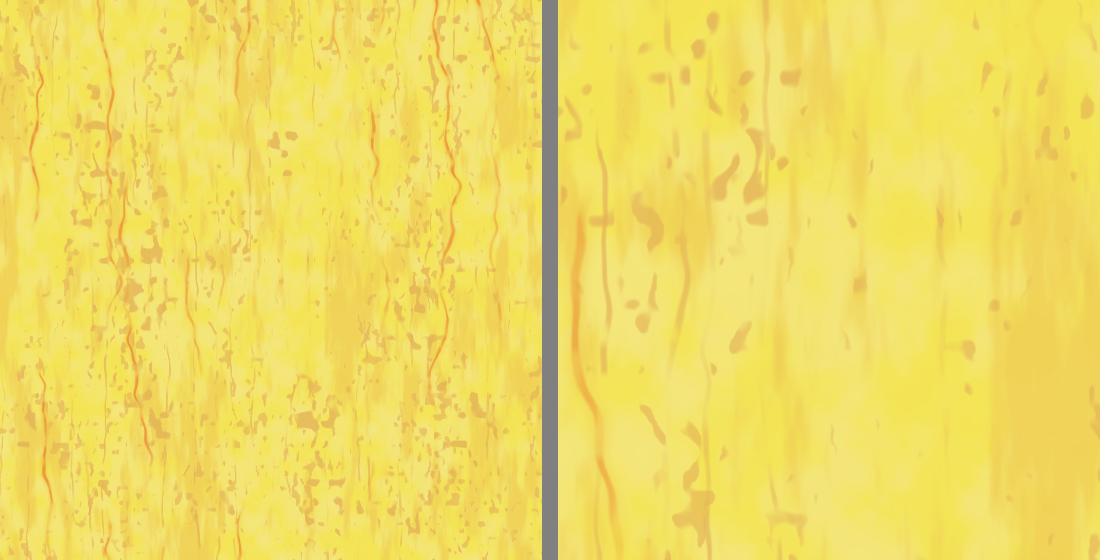
Left: the whole. Right: its middle third, enlarged.
Reproduce this texture procedurally as a WebGL 1 fragment shader.

```glsl
precision highp float;
// Yellow stained surface with wandering vertical orange veins and small flecks.

uniform vec2 u_resolution;

const vec3 CLEAR_YELLOW = vec3(0.955, 0.895, 0.335);
const vec3 PALE_YELLOW  = vec3(0.955, 0.900, 0.475);
const vec3 AMBER        = vec3(0.940, 0.820, 0.335);
const vec3 FLECK_TAN    = vec3(0.890, 0.690, 0.340);
const vec3 VEIN_ORANGE  = vec3(0.925, 0.580, 0.210);

const vec2 MOTTLE_SCALE = vec2(38.0, 30.0);
const vec2 STREAK_SCALE = vec2(58.0, 13.0);
const vec2 CLOUD_SCALE  = vec2(11.0, 4.5);
const vec2 FLECK_SCALE  = vec2(105.0, 58.0);
const float LONG_SPACING = 0.105;
const float LONG_WIDTH   = 0.0045;
const float FINE_SPACING = 0.036;
const float FINE_WIDTH   = 0.0030;

float hash(vec2 p) {
  vec3 q = fract(p.xyx * 0.1031);
  q += dot(q, q.yzx + 33.33);
  return fract((q.x + q.y) * q.z);
}

float noise(vec2 p) {
  vec2 cell = floor(p);
  vec2 f = fract(p);
  f = f * f * (3.0 - 2.0 * f);
  float low = mix(hash(cell), hash(cell + vec2(1.0, 0.0)), f.x);
  float high = mix(hash(cell + vec2(0.0, 1.0)), hash(cell + 1.0), f.x);
  return mix(low, high, f.y);
}

float fbm(vec2 p) {
  float sum = 0.0;
  float gain = 0.533;
  for (int i = 0; i < 4; i++) {
    sum += gain * noise(p);
    p = p * 2.03 + vec2(17.3, 41.7);
    gain *= 0.5;
  }
  return sum;
}

// Broken vertical lines, one per column, that wander sideways with height.
float veins(vec2 p, float spacing, float width, float seed) {
  float ink = 0.0;
  float column = floor(p.x / spacing);
  for (int i = -1; i <= 1; i++) {
    float id = column + float(i);
    float track = id * 7.0 + seed;
    float sway = fbm(vec2(track + 0.5, p.y * 6.0 + seed)) - 0.5;
    float jitter = noise(vec2(track + 3.5, p.y * 48.0)) - 0.5;
    float centre = (id + 0.2 + 0.6 * hash(vec2(track, seed))) * spacing
                 + sway * spacing * 0.9 + jitter * 0.006;
    float present = smoothstep(0.46, 0.66, fbm(vec2(track + 1.5, p.y * 4.2)));
    float girth = width * (0.45 + 0.8 * noise(vec2(track + 2.5, p.y * 34.0)));
    float line = 1.0 - smoothstep(girth * 0.25, girth, abs(p.x - centre));
    ink = max(ink, line * present);
  }
  return ink;
}

// Small upright specks, gathered in patches.
float flecks(vec2 p, float seed) {
  vec2 bend = vec2(fbm(p * 26.0 + seed) - 0.5, 0.0) * 0.03;
  float grain = noise((p + bend) * FLECK_SCALE + seed);
  float patches = fbm(p * vec2(13.0, 6.0) + seed * 1.7);
  float cutoff = mix(1.02, 0.62, smoothstep(0.30, 0.75, patches));
  return smoothstep(cutoff, cutoff + 0.16, grain);
}

void main() {
  vec2 p = gl_FragCoord.xy / u_resolution.y;

  // Mottled ground
  float mottle = 0.7 * fbm(p * MOTTLE_SCALE) + 0.3 * fbm(p * CLOUD_SCALE + 61.0);
  vec3 colour = mix(CLEAR_YELLOW, PALE_YELLOW, smoothstep(0.32, 0.68, mottle));

  // Soft amber streaks
  float streak = 0.6 * fbm(p * STREAK_SCALE + 9.0) + 0.4 * fbm(p * CLOUD_SCALE + 23.0);
  colour = mix(colour, AMBER, 0.9 * smoothstep(0.47, 0.66, streak));

  // Flecks in two overlapping scatters
  float speck = max(flecks(p, 5.0), 0.8 * flecks(p * 1.35, 83.0));
  colour = mix(colour, FLECK_TAN, 0.75 * speck);

  // Faint fine veins and strong long ones, both roughened
  float rough = smoothstep(0.22, 0.60, noise(p * vec2(120.0, 62.0) + 131.0));
  float fine = veins(p, FINE_SPACING, FINE_WIDTH, 37.0);
  float strong = veins(p, LONG_SPACING, LONG_WIDTH, 11.0);
  float halo = veins(p, LONG_SPACING, LONG_WIDTH * 2.6, 11.0);
  colour = mix(colour, AMBER, 0.5 * halo);
  colour = mix(colour, FLECK_TAN, 0.65 * fine * rough);
  colour = mix(colour, VEIN_ORANGE, 0.9 * strong * mix(0.4, 1.0, rough));

  gl_FragColor = vec4(colour, 1.0);
}
```
